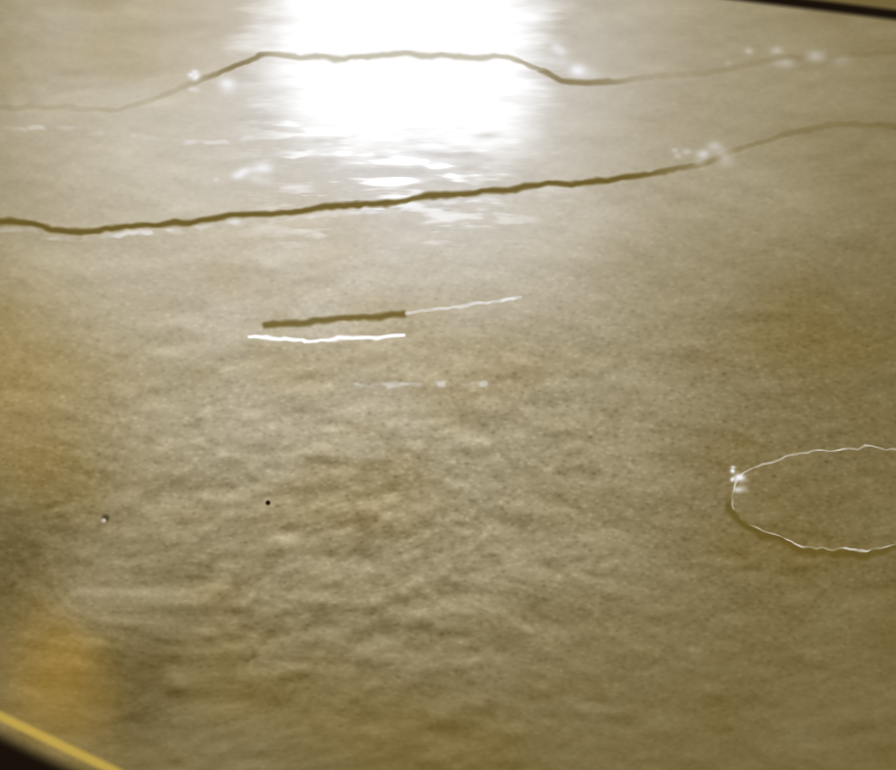
Reproduce this texture procedurally as a Shadertoy shader.

```glsl
// Glossy tan slate with a bright window glare, cracks, ledges and leathery bumps
const vec3 OLIVE = vec3(0.455, 0.395, 0.235);
const vec3 SHEEN = vec3(0.785, 0.75, 0.67);
const vec3 OCHRE = vec3(0.65, 0.52, 0.24);
const vec3 CREVICE = vec3(0.38, 0.31, 0.1);
const vec3 SHADOW = vec3(0.1, 0.07, 0.04);
const vec3 GLINT = vec3(0.96, 0.96, 0.98);
const float BUMP = 0.22;
const float GRAIN = 0.1;

vec2 hash2(vec2 c) {
    vec3 q = fract(c.xyx * vec3(0.1031, 0.1030, 0.0973));
    q += dot(q, q.yzx + 33.33);
    return fract((q.xx + q.yz) * q.zy);
}

// Cellular noise: softly blended random blobs around zero
float blobs(vec2 q) {
    vec2 cell = floor(q), f = q - cell;
    float sum = 0.0;
    for (int k = 0; k < 9; k++) {
        vec2 o = vec2(k % 3 - 1, k / 3 - 1), h = hash2(cell + o), d = o + h - f;
        sum += (fract(h.x * 7.3 + h.y * 5.1) - 0.5) * exp(-5.0 * dot(d, d));
    }
    return sum;
}

float layered(vec2 q) {
    return blobs(q) + 0.55 * blobs(q * 2.1 + 17.0) + 0.3 * blobs(q * 4.3 + 41.0);
}

float spot(vec2 p, float x, float y, float rx, float ry) {
    vec2 d = (p - vec2(x, y)) / vec2(rx, ry);
    return exp(-dot(d, d));
}

float stroke(float d, float w) {
    return 1.0 - smoothstep(0.1 * w, 0.6 * w + 0.5 / iResolution.y, abs(d));
}

float line(vec2 p, vec2 a, vec2 b, float w) {
    vec2 v = b - a;
    float t = clamp(dot(p - a, v) / dot(v, v), 0.0, 1.0);
    return stroke(length(p - a - v * t), w);
}

float span(float x, float a, float b, float soft) {
    return smoothstep(a - soft, a + soft, x) * (1.0 - smoothstep(b - soft, b + soft, x));
}

// Blurred highlights scattered around a center
float sparkles(vec2 p, vec2 c, vec2 spread, float r) {
    float sum = 0.0;
    for (int i = 0; i < 9; i++) {
        vec2 h = hash2(c * 91.0 + float(i) * 3.7), o = c + (2.0 * h - 1.0) * spread;
        sum += (0.3 + 0.5 * h.y) * spot(p, o.x, o.y, r * (0.4 + h.x), r * (0.3 + 0.6 * h.x));
    }
    return sum;
}

void paint(inout vec3 col, vec3 tint, float amount) {
    col = mix(col, tint, clamp(amount, 0.0, 1.0));
}

void mainImage(out vec4 fragColor, in vec2 fragCoord) {
    vec2 p = fragCoord / iResolution.y;
    float stain = layered(p * vec2(4, 7) + 3.0), streak = layered(p * vec2(13, 65));
    float wobble = blobs(p * 34.0) * 0.006 + blobs(p * 90.0) * 0.003;
    float fleck = smoothstep(-0.15, 0.2, blobs(p * vec2(60, 90)));

    // Stone colour, broad sheen and stains
    float sheen = 1.05 * spot(p, 0.43, 0.77, 0.5, 0.53) + 0.2 * smoothstep(0.55, 0.95, p.y);
    vec3 col = mix(OLIVE, SHEEN, clamp(sheen + 0.24 * stain, -0.1, 1.0));
    vec2 q = p + 0.06 * vec2(stain, blobs(p * 9.0));
    paint(col, OCHRE, 0.4 * spot(q, 0.0, 0.5, 0.16, 0.14));
    paint(col, OCHRE, 0.12 * smoothstep(0.0, 0.4, -stain));
    paint(col, OLIVE * 0.85, 0.7 * spot(q, 0.0, 0.27, 0.1, 0.1));
    paint(col, OCHRE * 0.95, 0.8 * spot(q, 0.075, 0.12, 0.07, 0.1));
    paint(col, OLIVE * 0.85, 0.7 * spot(q, 0.17, 0.11, 0.05, 0.06));

    // Leathery relief lit from above, with fine grain
    vec2 b = p * vec2(17, 38) + vec2(2.0 * stain, 0.5 * sin(p.x * 8.0)), up = vec2(0, 0.22);
    float relief = 0.2 + 0.8 * spot(p, 0.45, 0.3, 0.38, 0.24);
    col += BUMP * relief * (layered(b - up) - layered(b + up));
    col += GRAIN * (0.2 + spot(p, 0.6, 0.4, 0.8, 0.3)) * blobs(p * vec2(150, 210));

    // Window glare with a rippled lower end
    paint(col, vec3(0.87, 0.87, 0.91), 0.75 * spot(p, 0.53, 0.92, 0.24, 0.22));
    float inset = 0.07 * (1.0 - smoothstep(0.78, 0.9, p.y));
    float core = span(p.x + 0.05 * streak, 0.345 + inset, 0.7 - 0.4 * inset, 0.05);
    core *= smoothstep(0.75, 0.83, p.y + 0.08 * streak);
    float ripple = span(p.x, 0.37, 0.67, 0.12) * span(p.y, 0.685, 0.86, 0.03);
    paint(col, vec3(1), 1.1 * core + 0.75 * ripple * smoothstep(0.0, 0.3, streak));

    // Long cracks with pale lower lips
    float lower = 0.712 - 0.012 * smoothstep(0.0, 0.1, p.x) + 0.1 * clamp(p.x - 0.12, 0.0, 0.75)
        + 0.062 * smoothstep(0.84, 1.08, p.x) + 0.001 * sin(p.x * 47.0);
    float upper = 0.86 + 0.067 * smoothstep(0.15, 0.36, p.x) - 0.032 * smoothstep(0.64, 0.74, p.x)
        + 0.035 * smoothstep(0.8, 1.1, p.x) + 0.002 * sin(p.x * 39.0);
    float d = p.y - lower + wobble;
    paint(col, GLINT, 0.6 * fleck * stroke(d + 0.01, 0.007) * span(p.x, 0.05, 0.7, 0.15));
    paint(col, CREVICE, stroke(d, 0.01) * (0.85 - 0.6 * smoothstep(0.8, 0.95, p.x)));
    d = p.y - upper + wobble;
    paint(col, CREVICE, stroke(d, 0.009) * (0.12 + 0.45 * span(p.x, 0.27, 0.8, 0.04)) * (1.0 - 0.4 * core));
    d = p.y - 0.825 - 0.008 * sin(p.x * 14.0 + 1.0) + wobble;
    paint(col, GLINT, 0.4 * fleck * stroke(d, 0.007) * span(p.x, 0.02, 0.34, 0.06));

    // Central ledge: dark upper edge, bright rims, faint scuff
    vec2 w = p + vec2(0, wobble), corner = vec2(0.395, 0.558);
    paint(col, CREVICE, 0.75 * line(w, vec2(0.345, 0.578), vec2(0.524, 0.592), 0.011));
    paint(col, vec3(1), line(w, vec2(0.324, 0.564), corner, 0.006));
    paint(col, vec3(1), line(w, corner, vec2(0.524, 0.565), 0.006));
    paint(col, GLINT, (0.4 + 0.4 * fleck) * line(w, vec2(0.528, 0.593), vec2(0.676, 0.614), 0.005));
    float scuff = line(w, vec2(0.456, 0.499), vec2(0.63, 0.503), 0.009);
    paint(col, GLINT, 0.5 * scuff * fleck);

    // Blister on the right
    vec2 e = (p - vec2(1.11, 0.353)) / vec2(0.16, 0.066);
    float ring = (length(e) - 1.0) * 0.066 / max(length(e * vec2(0.41, 1)), 0.41) + 1.5 * wobble;
    float rim = smoothstep(-0.2, 0.3, e.y);
    paint(col, CREVICE, 0.65 * stroke(ring - 0.004, 0.011) * (1.0 - rim));
    paint(col, GLINT, stroke(ring, 0.003) * mix(0.65 * fleck, 0.35 + 0.3 * fleck, rim));

    // Highlights on the blister and along the cracks
    float lights = sparkles(p, vec2(0.957, 0.375), vec2(0.007, 0.025), 0.006);
    lights += sparkles(p, vec2(0.27, 0.896), vec2(0.03, 0.015), 0.008);
    lights += 0.7 * sparkles(p, vec2(0.31, 0.772), vec2(0.04, 0.012), 0.008);
    lights += 0.7 * sparkles(p, vec2(0.73, 0.925), vec2(0.04, 0.025), 0.01);
    lights += 0.5 * sparkles(p, vec2(0.91, 0.797), vec2(0.045, 0.014), 0.009);
    lights += 0.4 * sparkles(p, vec2(1.02, 0.925), vec2(0.08, 0.01), 0.01);
    paint(col, GLINT, min(lights, 0.95));

    // Pits and slab edges at two corners
    paint(col, SHADOW, stroke(length(p - vec2(0.348, 0.347)), 0.007));
    paint(col, SHADOW, 0.6 * stroke(length(p - vec2(0.137, 0.327)), 0.012));
    paint(col, SHEEN, stroke(length(p - vec2(0.135, 0.324)), 0.007));
    float top = p.y - 1.003 + 0.125 * (p.x - 0.942), base = p.y - 0.07 + 0.48 * p.x;
    paint(col, SHADOW, smoothstep(-0.006, 0.004, top));
    paint(col, OLIVE, smoothstep(0.007, 0.016, top));
    paint(col, SHADOW, 1.0 - smoothstep(-0.04, -0.012, base));
    paint(col, vec3(0.8, 0.68, 0.3), 0.8 * stroke(base, 0.018));
    fragColor = vec4(clamp(col, 0.0, 1.0), 1);
}
```
